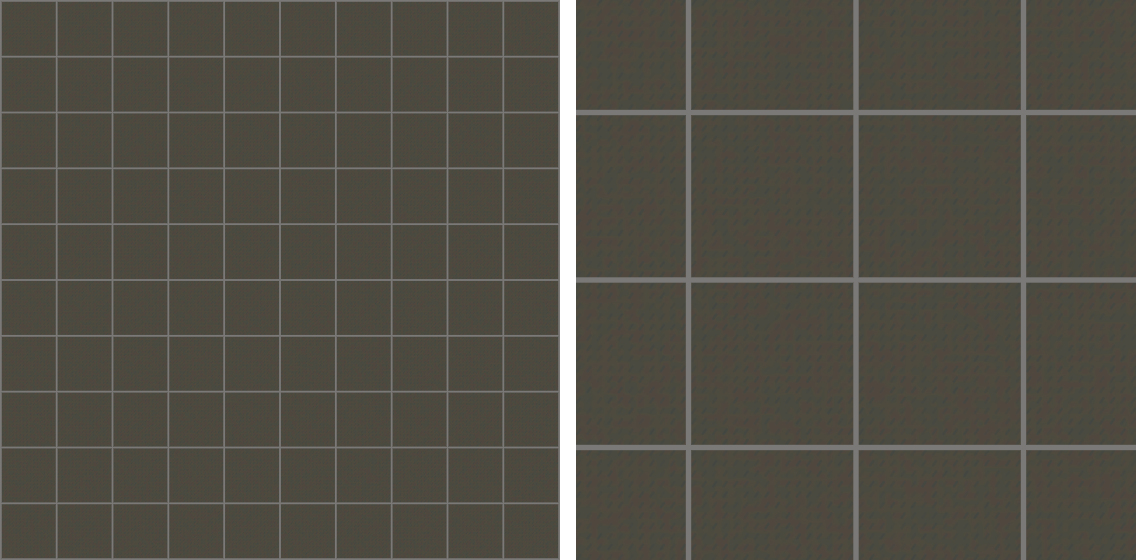
Left, the full canvas; right, a detail of the centre.
Write a Shadertoy shader that draws this pattern.

```glsl
// Square dark tiles divided by thin grey joints, ten across and ten down.
// The joints are distances to a centred grid; the tile faces carry a fine
// stipple of slanted dashes, with faint warm and green tints from hashed noise.

#define PITCH 0.0997
#define JOINT_WIDTH 0.0032
#define DASHES_PER_TILE 16.0
#define DASH_STRENGTH 0.75
#define TINT_STRENGTH 0.85
#define WARM vec3(0.312, 0.281, 0.249)
#define OLIVE vec3(0.307, 0.289, 0.243)
#define GREEN vec3(0.290, 0.290, 0.250)
#define PIT vec3(0.255, 0.275, 0.258)
#define JOINT vec3(0.482, 0.475, 0.472)

float hash(vec2 p) {
    return fract(sin(dot(p, vec2(127.1, 311.7))) * 43758.5453);
}

float valueNoise(vec2 p) {
    vec2 i = floor(p);
    vec2 f = fract(p);
    f = f * f * (3.0 - 2.0 * f);
    float low = mix(hash(i), hash(i + vec2(1.0, 0.0)), f.x);
    float high = mix(hash(i + vec2(0.0, 1.0)), hash(i + 1.0), f.x);
    return mix(low, high, f.y);
}

// Distance to a segment through the origin, from -halfSpan to +halfSpan
float segmentDistance(vec2 p, vec2 halfSpan) {
    float t = clamp(dot(p, halfSpan) / dot(halfSpan, halfSpan), -1.0, 1.0);
    return length(p - t * halfSpan);
}

// Fine stippled surface; pixel is the pixel size in tile units
vec3 tileFace(vec2 grid, float pixel) {
    vec2 p = grid * DASHES_PER_TILE;
    vec2 cell = floor(p);
    vec2 local = fract(p) - 0.5;

    // Mottled tint
    float tint = 0.5 + (valueNoise(p * 1.6) - 0.5) * 1.5 * TINT_STRENGTH;
    vec3 color = mix(WARM, OLIVE, smoothstep(0.1, 0.5, tint));
    color = mix(color, GREEN, smoothstep(0.5, 0.85, tint));

    // One slanted dash per cell, of varying depth
    float soft = max(pixel * DASHES_PER_TILE, 0.15);
    float d = segmentDistance(local, vec2(0.14, 0.20));
    float dash = 1.0 - smoothstep(0.12 - 0.5 * soft, 0.12 + 0.5 * soft, d);
    float depth = mix(0.35, 1.0, hash(cell + 17.0));
    return mix(color, PIT, dash * depth * DASH_STRENGTH);
}

void mainImage(out vec4 fragColor, in vec2 fragCoord) {
    float pixel = 1.0 / min(iResolution.x, iResolution.y);
    vec2 uv = (fragCoord - 0.5 * iResolution.xy) * pixel;
    vec2 grid = uv / PITCH;

    vec3 color = tileFace(grid, pixel / PITCH);

    // Joints, smoothed over one pixel
    vec2 toLine = abs(grid - round(grid)) * PITCH;
    float d = min(toLine.x, toLine.y);
    float joint = clamp((0.5 * JOINT_WIDTH - d) / pixel + 0.5, 0.0, 1.0);
    color = mix(color, JOINT, joint);

    fragColor = vec4(color, 1.0);
}
```
